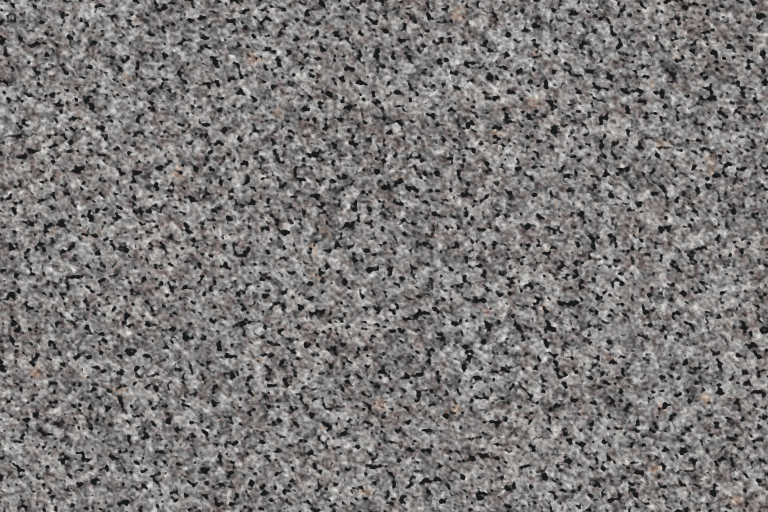
Give the GLSL for this texture, as a Shadertoy shader.

```glsl
// Polished grey granite: two sizes of Voronoi grains of pale feldspar, quartz and
// brown feldspar, mottled with gradient noise and flecked with ragged black mica.
// All lengths are in units of the canvas height.

const vec3 PALE_FELDSPAR  = vec3(0.672, 0.668, 0.660);
const vec3 GREY_QUARTZ    = vec3(0.505, 0.500, 0.500);
const vec3 BROWN_FELDSPAR = vec3(0.455, 0.415, 0.410);
const vec3 DARK_QUARTZ    = vec3(0.335, 0.330, 0.335);
const vec3 RUST           = vec3(0.680, 0.580, 0.510);
const vec3 BLACK_MICA     = vec3(0.100, 0.102, 0.108);

const float COARSE_GRAINS   = 56.0;
const float FINE_GRAINS     = 98.0;
const float GRAIN_SHARPNESS = 18.0;

vec3 hash3(vec2 cell) {
    vec3 q = fract(cell.xyx * vec3(0.1031, 0.1030, 0.0973));
    q += dot(q, q.yxz + 33.33);
    return fract((q.xxy + q.yzz) * q.zyx);
}

vec2 rotate(vec2 p, float angle) {
    float c = cos(angle), s = sin(angle);
    return vec2(c * p.x - s * p.y, s * p.x + c * p.y);
}

float cornerSlope(vec2 cell, vec2 offset) {
    float angle = 6.2832 * hash3(cell).x;
    return dot(vec2(cos(angle), sin(angle)), offset);
}

// Gradient noise, about -0.7 to 0.7
float gradientNoise(vec2 p) {
    vec2 i = floor(p), f = fract(p);
    vec2 u = f * f * f * (f * (f * 6.0 - 15.0) + 10.0);
    vec2 e = vec2(1.0, 0.0);
    float low  = mix(cornerSlope(i, f), cornerSlope(i + e, f - e), u.x);
    float high = mix(cornerSlope(i + e.yx, f - e.yx), cornerSlope(i + e.xx, f - e.xx), u.x);
    return mix(low, high, u.y);
}

// One noise layer, turned and shifted so that lattices never line up
float layer(vec2 p, float frequency, float seed) {
    return gradientNoise(rotate(p * frequency, seed) + 37.0 * seed + 200.0);
}

// Picks the mineral of a grain by its share of the rock
vec3 mineral(float pick) {
    if (pick < 0.36) return PALE_FELDSPAR;
    if (pick < 0.67) return GREY_QUARTZ;
    if (pick < 0.89) return BROWN_FELDSPAR;
    return pick < 0.994 ? DARK_QUARTZ : RUST;
}

// Blends the nearest grains with steep weights, giving smooth borders
vec3 grains(vec2 p, float sharpness) {
    vec2 base = floor(p);
    vec3 sum = vec3(0.0);
    float total = 0.0;
    for (int y = -1; y <= 1; y++) {
        for (int x = -1; x <= 1; x++) {
            vec2 cell = base + vec2(x, y);
            vec3 h = hash3(cell + 300.0);
            vec2 d = cell + h.xy - p;
            float weight = exp(-sharpness * dot(d, d));
            sum += weight * mineral(h.z);
            total += weight;
        }
    }
    return sum / total;
}

// Coverage of dark flecks: the finer layers break them into ragged shapes
float micaMask(vec2 p, float richness) {
    float field = layer(p, 54.0, 2.3) + 0.75 * layer(p, 98.0, 4.1) + 0.45 * layer(p, 145.0, 0.9);
    return smoothstep(0.12, 0.57, field + richness);
}

void mainImage(out vec4 fragColor, in vec2 fragCoord) {
    vec2 p = fragCoord / iResolution.y;

    // Slight stretch of the features along a falling diagonal
    vec2 rock = rotate(p, 0.5) * vec2(0.92, 1.08);

    // Ragged grains of two sizes
    vec2 warp = 0.016 * vec2(layer(rock, 80.0, 0.7), layer(rock, 80.0, 5.2));
    vec3 coarse = grains((rock + warp) * COARSE_GRAINS, GRAIN_SHARPNESS);
    vec3 fine = grains((rock - warp) * FINE_GRAINS + 71.0, GRAIN_SHARPNESS);
    vec3 color = mix(coarse, fine, 0.42);

    // Fine mottling inside and across the grains
    color += 0.20 * layer(rock, 70.0, 1.1) + 0.26 * layer(rock, 125.0, 3.4);

    // Broad, faint shifts of tone and warmth
    float clusters = layer(rock, 14.0, 2.9);
    color += 0.025 * layer(p, 3.0, 0.4) + 0.02 * clusters;
    color += vec3(0.012, 0.0, -0.008) * layer(p, 5.0, 4.7);

    // Black mica
    float mica = micaMask(rock, 0.06 * layer(p, 5.0, 1.8) - 0.05 * clusters);
    color = mix(color, BLACK_MICA, mica);

    fragColor = vec4(clamp(color, 0.05, 0.88), 1.0);
}
```
